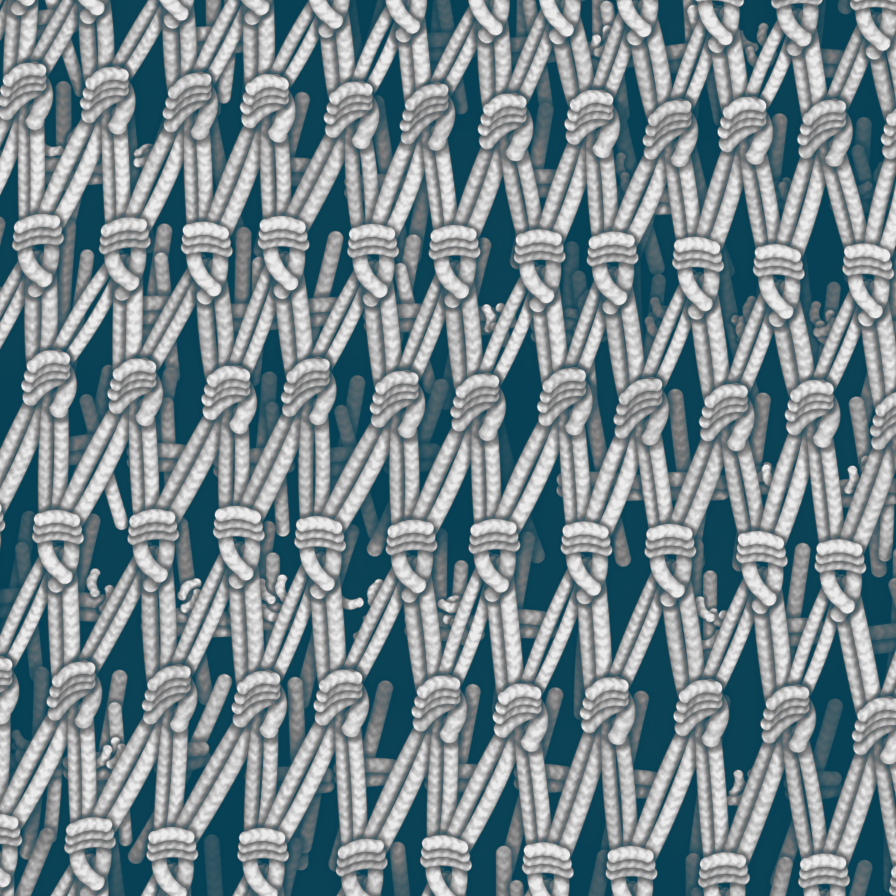
A Shadertoy shader for this texture:

```glsl
// Layers of pale knotted netting over deep teal gaps. Knots sit on a sheared, slowly
// widening lattice, with collars and crossed wraps in alternate rows. Every cord is a
// bowed, braided capsule painted back to front into one tone, then coloured by a ramp.

float hash(vec2 p) {
    return fract(sin(dot(p, vec2(127.1, 311.7))) * 43758.5);
}

float noise(vec2 p) {
    vec2 i = floor(p), f = fract(p);
    f = f * f * (3.0 - 2.0 * f);
    return mix(mix(hash(i), hash(i + vec2(1, 0)), f.x),
               mix(hash(i + vec2(0, 1)), hash(i + vec2(1, 1)), f.x), f.y);
}

// Lattice position of (column, row); rows count downwards
vec2 place(vec2 id) {
    return vec2(0.033 + 0.0125 * id.y + (0.0892 + 0.0026 * id.y) * id.x,
                0.887 - 0.152 * id.y - 0.0032 * id.y * id.y - 0.004 * id.x);
}

vec2 knotAt(vec2 id) {
    return place(id) + 0.014 * (vec2(hash(id), hash(id + 37.0)) - 0.5);
}

// Paints one cord from a to b, with its contact shadow
void rope(inout float tone, vec2 p, vec2 a, vec2 b, float width, float bow, float light) {
    vec2 dir = b - a, q = p - a;
    float len = length(dir);
    dir /= len;
    float along = dot(q, dir), u = clamp(along / len, 0.0, 1.0);
    float across = dot(q, vec2(-dir.y, dir.x)) - bow * 4.0 * u * (1.0 - u);
    float d = length(vec2(across, along - u * len)) - width;
    if (d > width) return;
    float s = across / width, px = 1.0 / iResolution.y;
    float roundness = sqrt(max(1.0 - s * s, 0.0));
    float braid = sin(along / width * 5.0 + abs(s) * 3.2);
    float shade = light * (0.43 + 0.57 * roundness) * (0.97 + 0.07 * braid);
    tone *= 1.0 - 0.5 * smoothstep(width, 0.0, d);
    tone = mix(tone, shade, smoothstep(px, -px, d));
}

// Two cords side by side
void strand(inout float tone, vec2 p, vec2 a, vec2 b, float width, float bow, float light) {
    vec2 side = normalize(vec2(a.y - b.y, b.x - a.x)) * width * 0.8;
    rope(tone, p, a - side * 0.7, b - side, width, -bow, light * 0.93);
    rope(tone, p, a + side, b + side * 0.7, width, bow, light);
}

// Hidden cords, cross pieces and frayed tufts behind one cell
void backCell(inout float tone, vec2 p, vec2 id) {
    float h = hash(id + 5.3), g = hash(id + 9.7);
    float light = 0.3 + 0.3 * h;
    rope(tone, p, place(id + vec2(0.2 + 0.5 * h, -0.1)), place(id + vec2(g - 0.5, 1.0)),
         0.009, 0.01 * (h - 0.5), light);
    if (g > 0.35)
        rope(tone, p, place(id + vec2(0.9 * g, 0.1)), place(id + vec2(0.7 * h, 0.9)),
             0.008, 0.008 * (g - 0.5), light + 0.12);
    if (h > 0.3) {
        vec2 a = place(id + vec2(-0.1, 0.42 + 0.12 * g));
        strand(tone, p, a, a + vec2(0.045 + 0.045 * g, 0.02 * (h - 0.4)), 0.0085, 0.002, 0.5 + 0.2 * g);
    }
    if (hash(id + 3.1) > 0.62)
        for (float k = 0.0; k < 4.0; k++) {
            float angle = 6.28 * hash(id + k * 2.3);
            vec2 c = place(id + vec2(0.4, 0.4)) + 0.012 * vec2(cos(k * 2.4), sin(k * 2.4));
            rope(tone, p, c, c + 0.02 * vec2(cos(angle), sin(angle)), 0.006, 0.004, 0.72);
        }
}

// The two strands hanging from one knot
void frontCell(inout float tone, vec2 p, vec2 id) {
    vec2 k = knotAt(id), left = knotAt(id + vec2(-1, 1)), below = knotAt(id + vec2(0, 1));
    float h = hash(id + 21.0), light = 0.87 + 0.1 * h, collar = mod(id.y, 2.0);
    strand(tone, p, k + vec2(-0.004, -0.01), left + vec2(0.009, 0.014),
           0.0092 - 0.0015 * collar, 0.002 + 0.003 * h, light);
    strand(tone, p, k + vec2(0.008 - 0.005 * collar, -0.016), below + vec2(-0.006, 0.014),
           0.0085 + 0.001 * collar, 0.004 - 0.003 * h, light - 0.03);
}

void knot(inout float tone, vec2 p, vec2 id) {
    float h = hash(id + 13.0), light = 0.9 + 0.08 * h;
    vec2 q = p - knotAt(id);
    q.y += (h - 0.5) * 0.3 * q.x;
    if (mod(id.y, 2.0) > 0.5) {
        // Plaited tail under a wrapped collar
        rope(tone, q, vec2(0.015, 0.0), vec2(-0.002, -0.048), 0.0095, 0.006, light - 0.08);
        rope(tone, q, vec2(-0.015, 0.0), vec2(0.007, -0.038), 0.0095, -0.006, light);
        for (float k = 0.0; k < 3.0; k++)
            rope(tone, q, vec2(-0.021 + 0.001 * k, 0.004 + 0.0095 * k),
                 vec2(0.021 - 0.002 * k, 0.005 + 0.0095 * k), 0.0078, 0.004, light - 0.03 + 0.02 * k);
    } else {
        // Right lobe under diagonal wraps
        rope(tone, q, vec2(0.012, 0.026), vec2(0.013, -0.028), 0.011, 0.01, light - 0.06);
        rope(tone, q, vec2(-0.018, -0.018), vec2(0.012, 0.006), 0.0095, 0.003, light - 0.08);
        for (float k = 0.0; k < 3.0; k++)
            rope(tone, q, vec2(-0.021 + 0.003 * k, -0.005 + 0.011 * k),
                 vec2(0.018, 0.011 + 0.008 * k), 0.0078, 0.006, light - 0.02 * k);
    }
}

void mainImage(out vec4 fragColor, in vec2 fragCoord) {
    vec2 p = fragCoord / iResolution.y;
    // Invert the lattice to find the cell under this point
    float drop = 0.887 - p.y - 0.042 * p.x;
    float row = (sqrt(0.0231 + 0.0128 * drop) - 0.152) / 0.0064;
    float column = (p.x - 0.033 - 0.0125 * row) / (0.0892 + 0.0026 * row);
    vec2 cell = floor(vec2(column, row));

    float tone = 0.02;
    for (float j = -1.0; j < 2.0; j++)
        for (float i = -2.0; i < 3.0; i++) backCell(tone, p, cell + vec2(i, j));
    tone *= 0.45 + 0.85 * smoothstep(0.2, 0.7, noise(p * 9.0 + 4.0));
    for (float j = -1.0; j < 2.0; j++)
        for (float i = -1.0; i < 3.0; i++) frontCell(tone, p, cell + vec2(i, j));
    for (float j = -1.0; j < 3.0; j++)
        for (float i = -1.0; i < 3.0; i++) knot(tone, p, cell + vec2(i, j));

    // Fibre grain, then teal shadows rising to neutral greys
    tone *= 0.88 + 0.15 * noise(p * 330.0) + 0.09 * noise(p * 110.0);
    vec3 teal = vec3(0.02, 0.25, 0.33), grey = vec3(0.48, 0.47, 0.47);
    vec3 color = tone < 0.48 ? mix(teal, grey, tone / 0.48) : vec3(min(tone, 0.92));
    fragColor = vec4(color, 1.0);
}
```
